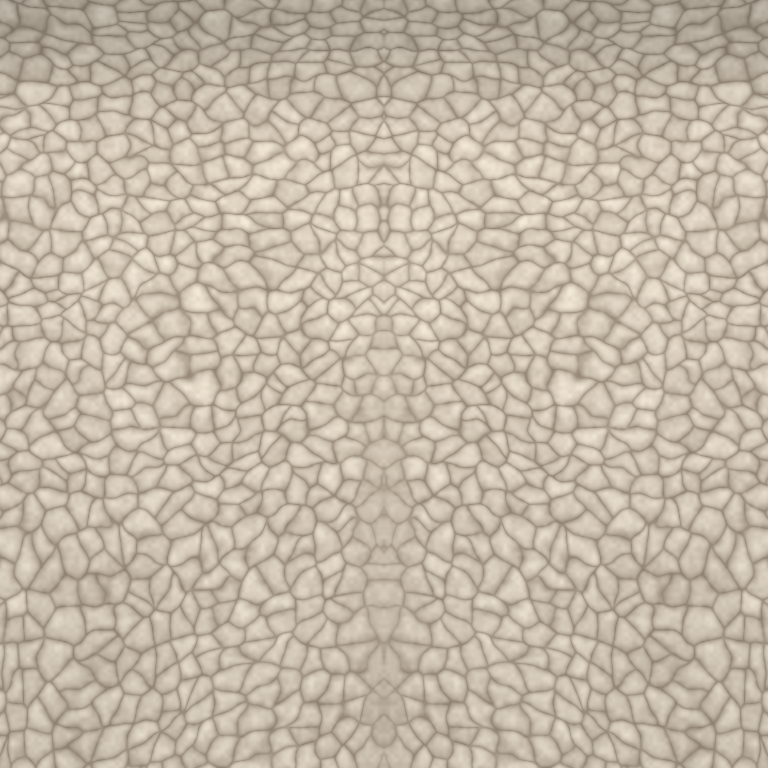
Give the GLSL for this texture, as a three.js fragment shader.

```glsl
// Mirrored pebbled hide: soft cream grains parted by taupe creases, shaded from above.
varying vec2 vUv;

float hash(vec2 p) {
  vec3 q = fract(vec3(p.xyx) * vec3(0.1031, 0.1030, 0.0973));
  q += dot(q, q.yzx + 33.33);
  return fract((q.x + q.y) * q.z);
}

float noise(vec2 p) {
  vec2 i = floor(p), f = fract(p);
  f = f * f * (3.0 - 2.0 * f);
  return mix(mix(hash(i), hash(i + vec2(1.0, 0.0)), f.x),
             mix(hash(i + vec2(0.0, 1.0)), hash(i + 1.0), f.x), f.y);
}

vec2 grainCentre(vec2 cell) {
  return cell + 0.5 + 0.84 * (vec2(hash(cell), hash(cell + 71.7)) - 0.5);
}

// Returns rounded distance to the crease, offset from the centre's height, grain tint.
vec3 grain(vec2 p) {
  vec2 base = floor(p), nearest = vec2(0.0), home = base;
  float best = 9.0;
  for (int y = -1; y <= 1; y++) {
    for (int x = -1; x <= 1; x++) {
      vec2 cell = base + vec2(float(x), float(y));
      vec2 r = grainCentre(cell) - p;
      if (dot(r, r) < best) {
        best = dot(r, r);
        nearest = r;
        home = cell;
      }
    }
  }
  // A smooth minimum over all borders rounds the corners.
  float sum = 0.0;
  for (int y = -2; y <= 2; y++) {
    for (int x = -2; x <= 2; x++) {
      vec2 cell = home + vec2(float(x), float(y));
      vec2 r = grainCentre(cell) - p;
      vec2 gap = r - nearest;
      if (dot(gap, gap) > 0.0001) {
        sum += exp(-22.0 * dot(0.5 * (nearest + r), normalize(gap)));
      }
    }
  }
  return vec3(max(-log(sum) / 22.0, 0.0), -nearest.y, hash(home + 19.3));
}

void main() {
  // Mirror left and right, then bend the rows.
  vec2 p = vec2(abs(vUv.x - 0.5), vUv.y);
  vec2 bend = vec2(noise(p * 9.0), noise(p * 9.0 + 40.0)) - 0.5;
  vec2 wobble = vec2(noise(p * 48.0 + 7.0), noise(p * 48.0 + 90.0)) - 0.5;
  vec2 warped = p + 0.035 * bend + 0.011 * wobble;

  // Grains grow flatter towards the top and lean near the bottom.
  vec2 q = vec2(28.5 * warped.x, 29.0 * warped.y + 9.0 * warped.y * warped.y);
  q.x += 5.0 * warped.x * (1.0 - warped.y);
  q.y += 7.0 * warped.x * (1.0 - warped.y);
  vec3 g = grain(q);

  // Pillow relief with top light, grain tint and fine mottling.
  float relief = 1.0 - exp(-(g.x + 0.025) / 0.115);
  float axis = exp(-pow(p.x / 0.035, 2.0)) * (1.0 - smoothstep(0.4, 0.75, p.y));
  relief = mix(relief, 0.58, 0.45 * axis);
  float tone = relief * (0.88 + 0.16 * (g.z - 0.5));
  tone += 0.16 * g.y * relief;
  tone += 0.20 * (noise(p * 95.0) - 0.5) + 0.14 * (noise(p * 190.0 + 13.0) - 0.5);
  tone += 0.12 * (noise(p * 6.0 + 25.0) - 0.5);

  // Bright band in the upper middle, dim top edge.
  float light = mix(0.95, 1.02, smoothstep(0.0, 0.65, p.y));
  light *= 1.0 - 0.20 * smoothstep(0.80, 1.0, p.y);
  light *= 1.0 - 0.12 * p.x * p.x;

  vec3 crease = vec3(0.57, 0.515, 0.45);
  vec3 cream = vec3(0.925, 0.885, 0.815);
  gl_FragColor = vec4(mix(crease, cream, clamp(tone, 0.0, 1.1)) * light, 1.0);
}
```
